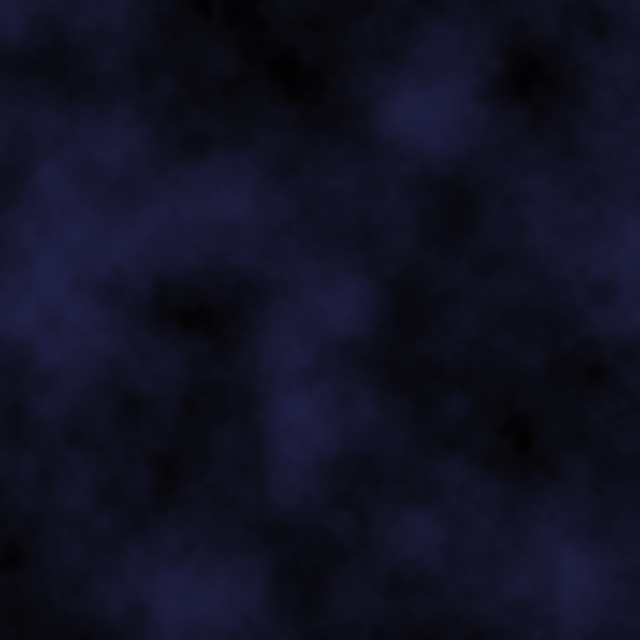
This texture is drawn by a Shadertoy shader. Its source:

```glsl
// Draws soft, dark indigo clouds fading into black, like a dim night nebula.

#define CELLS 5.5          // coarsest noise cells across the canvas
#define OCTAVES 6
#define GAIN 0.55          // amplitude ratio between octaves
#define SEED 41u
#define MEAN_BLUE 0.138    // blue level at medium density
#define CONTRAST 0.43      // change of blue with cloud density
#define MAX_BLUE 0.27
#define RED_GREEN 0.43     // red and green relative to blue
#define GREY_LIFT 0.008    // extra red and green that dulls the dark areas

// Integer hash of a lattice point, giving a value from 0 to 1
float hash(ivec2 cell, uint layer) {
    uint h = uint(cell.x) * 374761393u + uint(cell.y) * 668265263u
           + (layer + SEED) * 974634777u;
    h = (h ^ (h >> 15)) * 2246822519u;
    h = (h ^ (h >> 13)) * 3266489917u;
    h ^= h >> 16;
    return float(h & 0xffffu) / 65535.0;
}

// Smoothly interpolated lattice noise
float valueNoise(vec2 p, uint layer) {
    ivec2 cell = ivec2(floor(p));
    vec2 f = fract(p);
    vec2 blend = f * f * (3.0 - 2.0 * f);
    float bottom = mix(hash(cell, layer), hash(cell + ivec2(1, 0), layer), blend.x);
    float top = mix(hash(cell + ivec2(0, 1), layer), hash(cell + ivec2(1, 1), layer), blend.x);
    return mix(bottom, top, blend.y);
}

// Fractal sum of octaves, normalised to 0..1
float cloudDensity(vec2 p) {
    float sum = 0.0, total = 0.0, amplitude = 1.0;
    for (int i = 0; i < OCTAVES; i++) {
        sum += amplitude * valueNoise(p, uint(i));
        total += amplitude;
        amplitude *= GAIN;
        p = p * 2.0 + vec2(0.37, 0.61);
    }
    return sum / total;
}

void mainImage(out vec4 fragColor, in vec2 fragCoord) {
    vec2 uv = fragCoord / iResolution.xy;
    float density = cloudDensity(uv * CELLS + 0.3);

    // Density sets the indigo brightness, clipping to black in the gaps
    float blue = clamp(MEAN_BLUE + CONTRAST * (density - 0.5), 0.0, MAX_BLUE);
    float redGreen = RED_GREEN * blue + GREY_LIFT * smoothstep(0.0, 0.05, blue);
    fragColor = vec4(vec2(redGreen), blue, 1.0);
}
```
